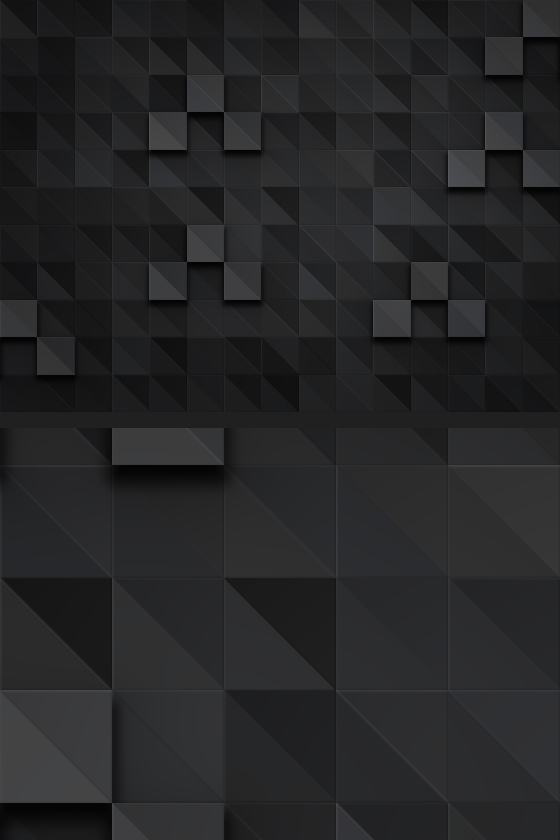
Top, the full canvas; bottom, a detail of the centre.
This background is drawn by a Shadertoy shader. Its source:

```glsl
// Dark wall of 15 by 11 square tiles, each split by a falling diagonal into
// two triangles of hashed grey. Groups of three raised tiles (a peak and two
// feet) cast soft shadows downward; fine bevel lines mark the seams.

const vec2 GRID = vec2(15.0, 11.0);

float hash(vec2 p) {
    p = fract(p * vec2(0.1031, 0.1137) + 0.37);
    p += dot(p, p.yx + 33.33);
    return fract((p.x + p.y) * p.x * 17.0);
}

float boxDistance(vec2 p, float halfSize) {
    vec2 d = abs(p) - halfSize;
    return length(max(d, 0.0)) + min(max(d.x, d.y), 0.0);
}

// Slow tonal drift from layered sines
float drift(vec2 p) {
    return sin(p.x * 0.9 + sin(p.y * 0.7)) * 0.6 + sin(p.y * 1.3 - p.x * 0.5) * 0.4;
}

// Thin seam of given half width at distance d, softened by one pixel
float seam(float d, float halfWidth, float pixel) {
    return (1.0 - smoothstep(0.0, halfWidth + pixel, abs(d)))
         * min(1.0, 2.0 * halfWidth / pixel + 0.3);
}

void mainImage(out vec4 fragColor, in vec2 fragCoord) {
    vec2 uv = fragCoord / iResolution.xy;
    vec2 p = uv * GRID;
    vec2 cell = floor(p), f = fract(p);
    float pixel = GRID.x / iResolution.x;

    // Raised tiles and the light left between their shadows
    vec2 peaks[6] = vec2[6](vec2(5.0, 8.0), vec2(13.0, 7.0), vec2(5.0, 4.0),
                            vec2(11.0, 3.0), vec2(0.0, 2.0), vec2(14.0, 10.0));
    float raised = 0.0, light = 1.0;
    for (int i = 0; i < 6; i++) {
        for (float j = -1.0; j < 1.5; j++) {
            vec2 tile = peaks[i] + vec2(j, -abs(j));
            vec2 q = p - tile - 0.5;
            if (all(lessThan(abs(cell - tile), vec2(0.5)))) raised = 1.0;
            float d = boxDistance(q + vec2(0.0, 0.13), 0.43);
            light *= 1.0 - 0.86 * (1.0 - smoothstep(-0.05, 0.24, d));
            light *= 1.0 - 0.22 * exp(-4.0 * max(d, 0.0));
        }
    }

    // Two triangles per tile, on either side of the falling diagonal
    float diagonal = (f.x + f.y - 1.0) * 0.7071;
    float side = smoothstep(-0.5 * pixel, 0.5 * pixel, diagonal);
    float tileTone = hash(cell + 7.3);
    float lowerTone = mix(hash(cell * 1.7 + 21.0), tileTone, 0.35);
    float upperTone = mix(hash(cell * 2.3 + 58.0), tileTone, 0.35);
    float tone = mix(lowerTone + 0.1, upperTone - 0.06, side) - 0.5;

    float ground = 0.148 + 0.115 * tone + 0.012 * drift(cell);
    float raisedGrey = 0.245 + 0.1 * tone;
    float grey = mix(ground, raisedGrey, raised);
    grey += (0.5 - f.y) * 0.014 + (f.x - 0.5) * 0.008 * (2.0 * side - 1.0);

    // Bevels: pale top and left edges, dark opposite edges, mixed diagonals
    float edgeLight = max(seam(1.0 - f.y, 0.018, pixel) * hash(cell + 3.1),
                          seam(f.x, 0.018, pixel) * hash(cell + 11.9));
    float edgeDark = max(seam(f.y, 0.014, pixel), seam(1.0 - f.x, 0.014, pixel));
    float crease = seam(diagonal, 0.012, pixel) * (hash(cell + 41.7) - 0.35);
    grey += 0.065 * edgeLight - 0.022 * edgeDark + 0.07 * crease;

    // Shadows fall on the ground only; tiles darken toward the border
    grey *= mix(light, 1.0, raised);
    vec2 away = (uv - vec2(0.58, 0.57)) * vec2(1.15, 1.05);
    float vignette = mix(1.12, 0.62, smoothstep(0.05, 0.75, length(away)));
    grey *= mix(vignette, 1.0, 0.35 * raised);

    // Some triangles lean slightly blue
    float blueness = hash(cell + floor(side + 0.5) * 5.0);
    vec3 tint = mix(vec3(1.0), vec3(0.97, 0.99, 1.06), blueness);
    fragColor = vec4(max(grey, 0.015) * tint, 1.0);
}
```
